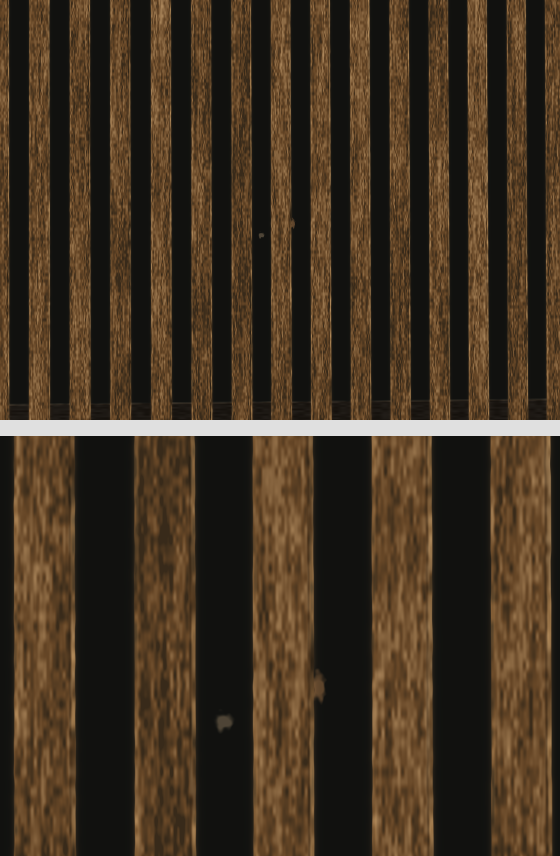
Top: the whole. Bottom: its middle third, enlarged.
Give the GLSL for this texture, as a Shadertoy shader.

```glsl
float hash(vec2 p) {
    vec3 q = fract(vec3(p.xyx) * 0.1031);
    q += dot(q, q.yzx + 33.33);
    return fract((q.x + q.y) * q.z);
}

float noise(vec2 p) {
    vec2 i = floor(p), f = fract(p);
    f = f * f * (3.0 - 2.0 * f);
    return mix(mix(hash(i), hash(i + vec2(1, 0)), f.x),
               mix(hash(i + vec2(0, 1)), hash(i + vec2(1, 1)), f.x), f.y);
}

// Brown ramp from shaded pores to worn highlights
vec3 woodRamp(float t) {
    t = clamp(t, 0.0, 1.15);
    vec3 low = mix(vec3(0.22, 0.165, 0.10), vec3(0.40, 0.275, 0.15), t / 0.45);
    vec3 high = mix(vec3(0.40, 0.275, 0.15), vec3(0.61, 0.47, 0.31), (t - 0.45) / 0.55);
    return t < 0.45 ? low : high;
}

// Vertical grain: fine threads, short flecks and broad stains
vec3 wood(vec2 p, float id) {
    vec2 q = p + vec2(id * 3.7 + 20.0, id * 5.3 + 40.0);
    float bend = 0.002 * noise(q * vec2(8, 5));
    float threads = noise((q + vec2(bend, 0)) * vec2(340, 28)) - 0.5;
    float flecks = noise(q * vec2(390, 130)) - 0.5;
    float bands = noise(q * vec2(130, 6)) - 0.5;
    float stain = noise(q * vec2(14, 4)) - 0.5;
    float slatTone = hash(vec2(id + 9.0, 4.0)) - 0.5;
    float t = 0.42 + 0.55 * threads + 0.6 * flecks + 0.3 * bands
            + 0.28 * stain + 0.16 * slatTone;
    return woodRamp(t + 0.1 * (p.y - 0.5));
}

// Dim rail crossing the foot of the gaps
vec3 gap(vec2 p, float aa) {
    vec3 color = vec3(0.066, 0.068, 0.060);
    float railTop = 0.036 + 0.010 * p.x;
    float rail = 1.0 - smoothstep(-aa, aa, p.y - railTop);
    float grain = noise(p * vec2(60, 240));
    color = mix(color, vec3(0.105, 0.088, 0.070) + 0.05 * (grain - 0.5), rail);
    float lip = 1.0 - smoothstep(0.001, 0.001 + 1.5 * aa, abs(p.y - railTop));
    return color + vec3(0.13, 0.11, 0.085) * lip * noise(p * vec2(70, 9));
}

// Soft chip of pale debris
float chip(vec2 p, vec2 center, vec2 radius) {
    float d = length((p - center) / radius) + 0.8 * (noise(p * 260.0) - 0.5);
    return 1.0 - smoothstep(0.4, 1.2, d);
}

void mainImage(out vec4 fragColor, in vec2 fragCoord) {
    vec2 p = fragCoord / iResolution.y;
    p.x *= 1.33333 * iResolution.y / iResolution.x;
    float aa = 0.8 / iResolution.y;

    // Slat spacing tightens to the right, with a slight lean
    float x = p.x - 0.004 * (0.5 - p.y) * p.x;
    float k = (x - 0.09375) / 0.0972;
    float id = round(k + 0.0021 * k * k);
    float center = 0.09375 + 0.0972 * id - 0.000205 * id * id;
    center += 0.0016 * (hash(vec2(id + 5.0, 2.0)) - 0.5);
    float halfWidth = 0.0247 - 0.0001 * id + 0.001 * (0.5 - p.y);
    halfWidth += 0.0006 * (noise(vec2(id * 7.0 + 30.0, p.y * 90.0)) - 0.5);
    float offset = x - center;
    float edge = abs(offset) - halfWidth;

    // Gap, chips and the faint brown spill beside each slat
    vec3 color = gap(p, aa);
    color += vec3(0.10, 0.07, 0.04) * exp(-max(edge, 0.0) * 600.0);
    color += vec3(0.24, 0.20, 0.15) * chip(p, vec2(0.621, 0.440), vec2(0.008, 0.007));
    color += vec3(0.30, 0.20, 0.11) * chip(p, vec2(0.697, 0.467), vec2(0.005, 0.013));

    // Slat with a shaded right flank and worn corners
    vec3 slat = wood(vec2(offset, p.y), id);
    float flank = smoothstep(halfWidth - 0.006, halfWidth - 0.004, offset);
    slat *= 1.0 - 0.22 * flank;
    float corner = 1.0 - smoothstep(0.0008, 0.0028, abs(edge + 0.0015));
    float wear = noise(vec2(id * 11.0 + 60.0, p.y * 45.0));
    float side = offset > 0.0 ? 0.30 : 0.13;
    slat += vec3(1.0, 0.82, 0.55) * corner * side * wear;
    color = mix(color, slat, 1.0 - smoothstep(-aa, aa, edge));

    fragColor = vec4(color, 1.0);
}
```
